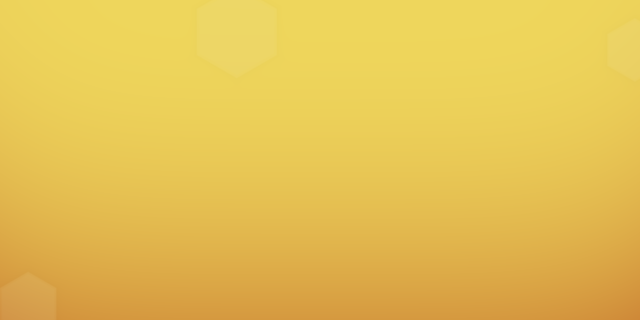
This background is drawn by a WebGL 2 fragment shader. Its source:

```glsl
#version 300 es
precision highp float;
// Honey-coloured gradient with shaded lower sides and three faint hexagons.

uniform vec2 u_resolution;
out vec4 outColor;

const vec3 AMBER = vec3(0.82, 0.56, 0.23);
const vec3 YELLOW = vec3(0.935, 0.84, 0.36);
const vec3 PALE = vec3(0.90, 0.86, 0.66);

// Signed distance to a pointy-top hexagon, by its inner radius.
float hexDistance(vec2 p, float inner) {
    p = abs(p);
    return max(p.x, dot(p, vec2(0.5, 0.8660254))) - inner;
}

// Smooth coverage of a shape from its signed distance.
float coverage(float d, float blur) {
    return 1.0 - smoothstep(-blur, blur, d);
}

// Vertical falloff plus shade that gathers at the lower left and right.
vec3 honeyGradient(vec2 uv) {
    float depth = 1.0 - uv.y;
    float side = pow(abs(2.0 * uv.x - 1.0), 5.0);
    float light = 1.0 - 0.86 * pow(depth, 2.2);
    light -= side * (0.05 + 0.19 * depth);
    return mix(AMBER, YELLOW, light);
}

// Translucent hexagon: soft shadow, outer rim and slightly brighter core.
vec3 addHexagon(vec3 base, vec2 p, float inner, float pixel) {
    float d = hexDistance(p, inner);
    float body = coverage(d, pixel);
    float core = coverage(d + 0.07 * inner, pixel);
    float shadow = exp(-max(d, 0.0) / 0.012) * (1.0 - body);
    base *= 1.0 - 0.012 * shadow;
    return mix(base, PALE, 0.10 * body + 0.04 * core);
}

void main() {
    vec2 uv = gl_FragCoord.xy / u_resolution;
    vec2 p = gl_FragCoord.xy / u_resolution.y;
    float aspect = u_resolution.x / u_resolution.y;
    float pixel = 1.0 / u_resolution.y;

    vec3 color = honeyGradient(uv);

    // Centre and inner radius of each hexagon, in canvas heights.
    vec3 hexagons[3] = vec3[3](
        vec3(0.740, 0.900, 0.125),
        vec3(aspect - 0.016, 0.844, 0.086),
        vec3(0.088, 0.049, 0.088)
    );
    for (int i = 0; i < 3; i++) {
        color = addHexagon(color, p - hexagons[i].xy, hexagons[i].z, pixel);
    }

    outColor = vec4(color, 1.0);
}
```
